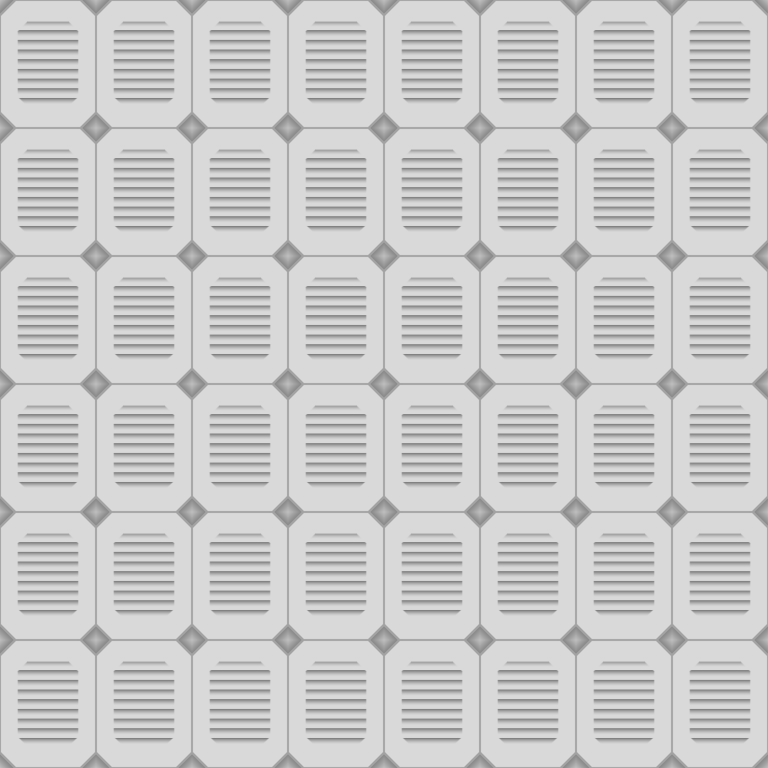
Reproduce this pattern procedurally as a WebGL 2 fragment shader.

```glsl
#version 300 es
precision highp float;
// Grey wall of chamfered tiles, each with a louvred vent, and bevelled studs at the corners.
// Every cell is folded about its centre; octagon and diamond distances shape the parts.
// Lengths are in tile heights, and whole repeats make the canvas tile.

#define REPEATS vec2(8.0, 6.0)
#define TILE_ASPECT 0.75
#define VENT_HALF vec2(0.242, 0.336)
#define VENT_CHAMFER 0.078
#define SLAT_PITCH 0.0757
#define SLAT_SHIFT 0.06
#define SHADOW_REACH 0.62
#define STUD_RADIUS 0.132
#define STUD_RIM 0.026
#define GROUT_HALF 0.0085
#define FACE_GREY 0.85
#define GROUT_GREY 0.66

uniform vec2 u_resolution;
out vec4 fragColor;

// Signed distance to a box with 45 degree cut corners
float chamferedBox(vec2 p, vec2 halfSize, float chamfer) {
    vec2 d = abs(p) - halfSize;
    return max(max(d.x, d.y), (d.x + d.y + chamfer) * 0.7071);
}

// Coverage of the inside of a distance field, one pixel soft
float coverage(float dist, float pixel) {
    return 1.0 - smoothstep(-0.6 * pixel, 0.6 * pixel, dist);
}

// Shadow of a slat: crisp upper lip, fading downwards
float slatShadow(float y, float pixel) {
    float t = fract(0.5 - SLAT_SHIFT - y / SLAT_PITCH);
    float lip = min(1.1 * pixel / SLAT_PITCH, 0.3);
    float fall = pow(max(1.0 - t / SHADOW_REACH, 0.0), 1.6);
    return max(fall, smoothstep(1.0 - lip, 1.0, t));
}

// Bevelled stud: mid-grey rim, dark groove, lighter centre
float studGrey(float r, float pixel) {
    float inner = STUD_RADIUS - STUD_RIM;
    float dome = mix(0.75, 0.53, clamp(r / inner, 0.0, 1.0));
    return mix(dome, 0.64, smoothstep(inner - pixel, inner + pixel, r));
}

void main() {
    vec2 uv = gl_FragCoord.xy / u_resolution;
    vec2 cellSize = vec2(TILE_ASPECT, 1.0);
    vec2 p = (fract(uv * REPEATS) - 0.5) * cellSize;
    float pixel = REPEATS.y / u_resolution.y;
    float grey = FACE_GREY;

    // Vent with a soft border
    float vent = chamferedBox(p, VENT_HALF, VENT_CHAMFER);
    float ventMask = 1.0 - smoothstep(-0.014, 0.002, vent);
    grey -= 0.34 * slatShadow(p.y, pixel) * ventMask;

    // Grout along the cell borders
    vec2 toEdge = 0.5 * cellSize - abs(p);
    float grout = min(toEdge.x, toEdge.y) - GROUT_HALF;
    grey = mix(grey, GROUT_GREY, coverage(grout, pixel));

    // Diamond studs on the cell corners
    float r = toEdge.x + toEdge.y;
    float stud = (r - STUD_RADIUS) * 0.7071;
    grey = mix(grey, studGrey(r, pixel), coverage(stud, pixel));

    fragColor = vec4(vec3(grey), 1.0);
}
```
